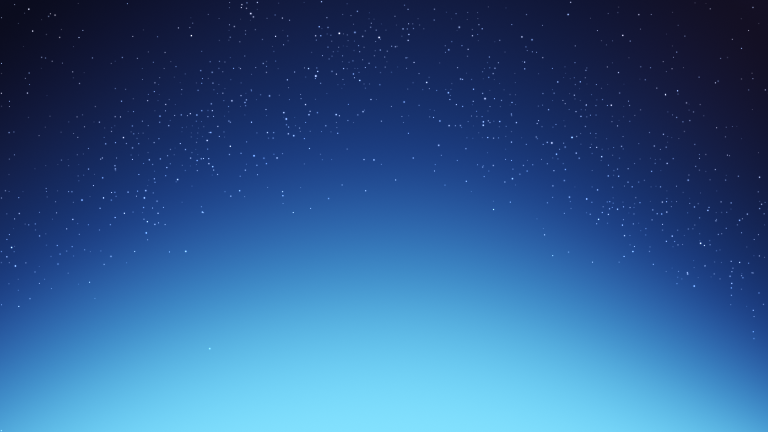
Give the GLSL for this background, as a WebGL 2 fragment shader.

```glsl
#version 300 es
precision highp float;
// Night sky with scattered stars above an arched blue glow on the horizon.

#define GLOW_CENTER 0.50
#define ARCH_LEFT 0.29
#define ARCH_RIGHT 0.31
#define RAMP_STEP 0.125
#define STAR_LAYERS 3
#define STAR_CELL 0.0125
#define STAR_RADIUS 0.0016
#define STAR_AMOUNT 0.36

uniform vec2 u_resolution;
out vec4 outColor;

// Sky colours from the horizon glow to deep space, at even heights.
const vec3 SKY[12] = vec3[12](
  vec3(0.52, 0.89, 1.00), vec3(0.45, 0.83, 0.97), vec3(0.35, 0.71, 0.89),
  vec3(0.24, 0.54, 0.78), vec3(0.17, 0.38, 0.66), vec3(0.115, 0.255, 0.53),
  vec3(0.09, 0.19, 0.42), vec3(0.08, 0.145, 0.335), vec3(0.072, 0.11, 0.26),
  vec3(0.06, 0.08, 0.20), vec3(0.05, 0.06, 0.15), vec3(0.04, 0.045, 0.115));

vec3 hash3(vec2 p) {
  vec3 q = fract(vec3(p.xyx) * vec3(0.1031, 0.1030, 0.0973));
  q += dot(q, q.yxz + 33.33);
  return fract((q.xxy + q.yzz) * q.zyx);
}

float valueNoise(vec2 p) {
  vec2 i = floor(p), f = fract(p);
  f = f * f * (3.0 - 2.0 * f);
  float low = mix(hash3(i).x, hash3(i + vec2(1, 0)).x, f.x);
  float high = mix(hash3(i + vec2(0, 1)).x, hash3(i + vec2(1, 1)).x, f.x);
  return mix(low, high, f.y);
}

// Quadratic spline through the sky ramp, free of visible bands.
vec3 skyColor(float height) {
  float t = clamp(height / RAMP_STEP, 0.0, 11.0);
  int k = int(floor(t + 0.5));
  float f = t - float(k);
  vec3 below = SKY[max(k - 1, 0)], above = SKY[min(k + 1, 11)];
  float a = 0.5 * (0.5 - f) * (0.5 - f), b = 0.5 * (0.5 + f) * (0.5 + f);
  return below * a + SKY[k] * (1.0 - a - b) + above * b;
}

// Height above the arched glow; the edges fall off faster higher up.
float archHeight(vec2 uv) {
  float side = (uv.x - GLOW_CENTER) * 2.0;
  float drop = side > 0.0 ? ARCH_RIGHT + 0.32 * uv.y * (1.0 - 0.5 * uv.y)
                          : ARCH_LEFT + 0.16 * uv.y * uv.y;
  return uv.y + drop * side * side;
}

float cloud(vec2 uv, vec2 center, vec2 size, float slope) {
  vec2 d = uv - center;
  d.y -= slope * d.x;
  d /= size;
  return exp(-dot(d, d));
}

// Uneven star density: three loose clusters over a thin scatter.
float starDensity(vec2 uv, float height) {
  float density = 0.24;
  density += 0.65 * cloud(uv, vec2(0.27, 0.72), vec2(0.12, 0.20), 0.3);
  density += 0.50 * cloud(uv, vec2(0.46, 0.86), vec2(0.06, 0.14), 0.0);
  density += 0.75 * cloud(uv, vec2(0.80, 0.58), vec2(0.20, 0.16), -1.3);
  density += 0.30 * cloud(uv, vec2(0.03, 0.45), vec2(0.10, 0.25), 0.0);
  density *= 0.45 + 1.1 * valueNoise(uv * vec2(16.0, 9.0));
  return density * smoothstep(0.46, 0.72, height);
}

vec3 stars(vec2 p, float aspect) {
  vec3 light = vec3(0.0);
  float pixel = 1.0 / u_resolution.y;
  for (int i = 0; i < STAR_LAYERS; i++) {
    float layer = float(i);
    float cell = STAR_CELL * exp2(layer);
    vec2 id = floor(p / cell);
    vec3 rnd = hash3(id + 71.0 * layer);
    vec3 look = hash3(id + 137.0 + 29.0 * layer);
    vec2 center = (id + 0.25 + 0.5 * rnd.xy) * cell;
    vec2 uv = center / vec2(aspect, 1.0);
    float chance = starDensity(uv, archHeight(uv)) * STAR_AMOUNT;
    float present = step(rnd.z, chance / (1.0 + 0.5 * layer));
    float size = STAR_RADIUS * (0.7 + 0.4 * look.x + 0.15 * layer);
    float radius = max(size, 0.55 * pixel);
    float glow = exp(-dot(p - center, p - center) / (radius * radius));
    float power = 0.15 + 0.6 * look.y * look.y + 0.2 * layer;
    vec3 tint = mix(vec3(0.65, 0.80, 1.0), vec3(1.0, 0.96, 0.93), look.z);
    light += present * power * glow * tint * min(1.0, size / radius);
  }
  return light;
}

void main() {
  vec2 uv = gl_FragCoord.xy / u_resolution;
  float aspect = u_resolution.x / u_resolution.y;
  vec3 color = skyColor(archHeight(uv));

  // Faint violet in the upper right corner.
  color += vec3(0.035, 0.015, 0.02) * smoothstep(0.7, 1.0, uv.x) * smoothstep(0.45, 1.0, uv.y);
  color += stars(uv * vec2(aspect, 1.0), aspect);

  // Fine dither keeps the dark gradient even.
  color += (hash3(gl_FragCoord.xy).x - 0.5) / 255.0;
  outColor = vec4(clamp(color, 0.0, 1.0), 1.0);
}
```
